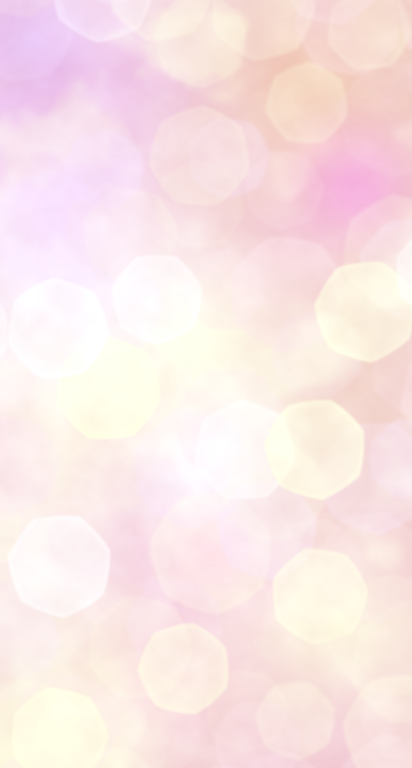
A Shadertoy shader for this background:

```glsl
const vec3 CREAM = vec3(1.0, 1.0, 0.91);
const vec3 WHITE = vec3(1.0, 0.995, 0.99);
const vec3 BLUSH = vec3(0.99, 0.92, 0.94);
const vec3 LILAC = vec3(0.98, 0.92, 1.0);
const vec3 ORCHID = vec3(0.98, 0.76, 0.92);
const vec3 PEACH = vec3(0.96, 0.85, 0.74);
const vec3 ROSE = vec3(0.95, 0.81, 0.85);
const vec3 MINT = vec3(0.88, 0.98, 0.96);

// Left and right wash colours at the bottom, middle and top
const vec3 LOW_L = vec3(0.98, 0.94, 0.88), LOW_R = vec3(0.96, 0.85, 0.87);
const vec3 MID_L = vec3(0.985, 0.91, 0.94), MID_R = vec3(0.95, 0.84, 0.82);
const vec3 TOP_L = vec3(0.95, 0.82, 0.92), TOP_R = vec3(0.95, 0.85, 0.80);

// Lengths are fractions of the canvas width
const float FAINT_CELL = 0.21;
const float BRIGHT_CELL = 0.33;
const float EDGE_SOFTNESS = 0.007;
const float RIM_WIDTH = 0.007;
const float RIM_STRENGTH = 0.15;
const float HALO_WIDTH = 0.09;
const float HALO_STRENGTH = 0.25;
const float BLADES = 7.0;
const float BLADE_FLATNESS = 0.6;
const float CLOUD_STRENGTH = 0.45;
const float MOTTLE = 0.06;
const float TAU = 6.28318;

// Final exposure: spread tones about the pivot, then recentre them
const float CONTRAST = 1.4;
const vec3 PIVOT = vec3(0.973, 0.920, 0.908);
const vec3 CENTRE_TONE = vec3(0.972, 0.905, 0.902);

float hash(vec2 p) {
    return fract(sin(dot(p, vec2(127.1, 311.7))) * 43758.5453);
}

float noise(vec2 p) {
    vec2 i = floor(p), f = fract(p);
    f = f * f * (3.0 - 2.0 * f);
    return mix(mix(hash(i), hash(i + vec2(1, 0)), f.x),
               mix(hash(i + vec2(0, 1)), hash(i + vec2(1, 1)), f.x), f.y);
}

float fbm(vec2 p) {
    float sum = 0.0, amp = 0.5;
    for (int i = 0; i < 4; i++) {
        sum += amp * noise(p);
        p = p * 2.03 + 17.3;
        amp *= 0.5;
    }
    return sum;
}

// Distance to a heptagon with softly bowed sides
float apertureDistance(vec2 p, float radius, float turn) {
    float sector = TAU / BLADES;
    float angle = atan(p.y, p.x) + turn;
    float flatSide = cos(angle - sector * round(angle / sector));
    return length(p) * mix(1.0, flatSide, BLADE_FLATNESS) - radius;
}

vec3 glow(vec3 col, vec2 p, vec2 centre, float radius, vec3 tint, float strength) {
    vec2 d = (p - centre) / radius;
    return mix(col, tint, strength * exp(-dot(d, d)));
}

vec3 wash(vec2 uv, vec2 p) {
    vec2 q = uv + 0.25 * (vec2(fbm(p * 3.0), fbm(p * 3.0 + 40.0)) - 0.47);
    float side = smoothstep(0.1, 0.9, q.x);
    vec3 low = mix(LOW_L, LOW_R, side);
    vec3 mid = mix(MID_L, MID_R, side);
    vec3 top = mix(TOP_L, TOP_R, side);
    vec3 col = mix(low, mid, smoothstep(0.05, 0.5, q.y));
    col = mix(col, top, smoothstep(0.6, 0.95, q.y));
    float cloud = fbm(p * 4.0 + 8.0);
    col = mix(col, ROSE, CLOUD_STRENGTH * smoothstep(0.48, 0.68, cloud));
    return mix(col, CREAM, CLOUD_STRENGTH * smoothstep(0.42, 0.26, cloud));
}

vec3 discColour(float pick, bool bright) {
    if (bright) return pick < 0.45 ? CREAM : pick < 0.88 ? WHITE : MINT;
    return pick < 0.35 ? CREAM : pick < 0.75 ? BLUSH : LILAC;
}

// One jittered grid of translucent lens discs; bright ones gather mid canvas
vec3 discs(vec3 col, vec2 p, float cell, float seed, bool bright) {
    vec2 home = floor(p / cell);
    for (int j = -1; j <= 1; j++)
    for (int i = -1; i <= 1; i++) {
        vec2 id = home + vec2(i, j);
        vec2 key = id + seed;
        vec2 centre = (id + 0.15 + 0.7 * vec2(hash(key), hash(key + 51.3))) * cell;
        float reach = length(centre - vec2(0.5, 0.85)) / 0.45;
        float density = bright ? mix(0.5, 1.0, exp(-reach * reach)) : 0.9;
        if (hash(key + 3.7) > density) continue;
        float size = hash(key + 9.1);
        float radius = bright ? mix(0.10, 0.13, size) : mix(0.09, 0.145, size);
        float d = apertureDistance(p - centre, radius, TAU * hash(key + 23.9));
        float level = hash(key + 33.3);
        float opacity = bright ? mix(0.5, 0.9, level) : mix(0.06, 0.34, level);
        if (bright) opacity *= mix(1.0, 0.5, smoothstep(1.15, 1.5, centre.y));
        float body = 1.0 - smoothstep(-EDGE_SOFTNESS, EDGE_SOFTNESS, d);
        float rimOffset = (d + RIM_WIDTH) / RIM_WIDTH;
        float rim = RIM_STRENGTH * exp(-rimOffset * rimOffset);
        float spread = max(d, 0.0) / HALO_WIDTH;
        float halo = bright ? HALO_STRENGTH * exp(-spread * spread) : 0.0;
        vec3 tint = discColour(hash(key + 71.7), bright);
        col = mix(col, tint, min(1.0, opacity * (max(body * 0.92, halo) + rim)));
    }
    return col;
}

void mainImage(out vec4 fragColor, in vec2 fragCoord) {
    vec2 uv = fragCoord / iResolution.xy;
    vec2 p = fragCoord / iResolution.x;

    // Clouded wash with broad pools of light
    vec3 col = wash(uv, p);
    col = glow(col, p, vec2(0.05, 1.78), 0.16, vec3(0.90, 0.79, 0.95), 0.55);
    col = glow(col, p, vec2(0.74, 1.66), 0.18, PEACH, 0.6);
    col = glow(col, p, vec2(0.86, 1.41), 0.15, ORCHID, 0.75);
    col = glow(col, p, vec2(0.18, 1.25), 0.26, LILAC, 0.7);
    col = glow(col, p, vec2(0.50, 1.02), 0.22, CREAM, 0.9);
    col = glow(col, p, vec2(0.10, 0.80), 0.22, CREAM, 0.6);
    col = glow(col, p, vec2(0.80, 0.33), 0.17, CREAM, 0.7);
    col = glow(col, p, vec2(0.52, 0.53), 0.14, ORCHID, 0.5);
    col = glow(col, p, vec2(0.40, 0.25), 0.15, ORCHID, 0.35);
    col = glow(col, p, vec2(0.50, 0.73), 0.13, WHITE, 0.9);

    // Faint overlapping discs, then the brighter highlights
    col = discs(col, p, FAINT_CELL, 11.0, false);
    col = discs(col, p + 0.1, FAINT_CELL * 1.4, 57.0, false);
    col = discs(col, p, BRIGHT_CELL, 29.0, true);

    // Gentle mottling, weaker in the red channel
    col += MOTTLE * (fbm(p * 13.0) - 0.47) * vec3(0.4, 1.0, 0.9);
    col = CENTRE_TONE + CONTRAST * (col - PIVOT);
    fragColor = vec4(clamp(col, 0.0, 1.0), 1.0);
}
```
